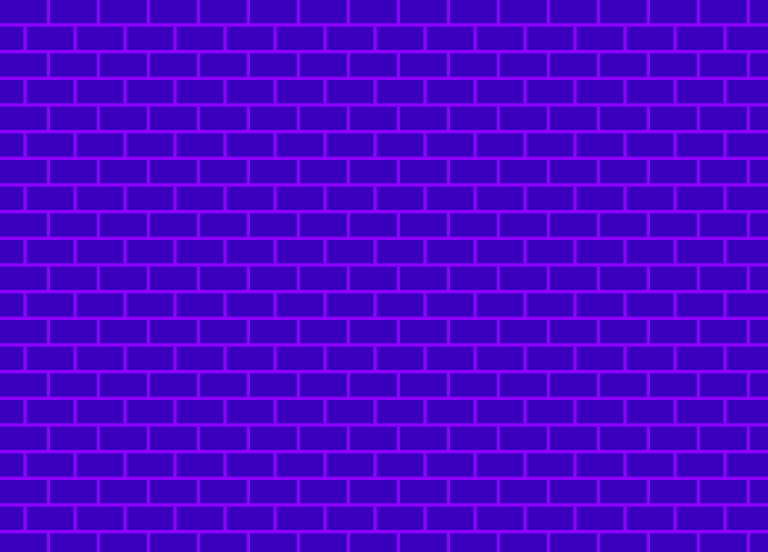
Give the GLSL for this pattern, as a WebGL 1 fragment shader.

```glsl
precision highp float;

uniform vec2 u_resolution;

const vec3 BRICK_COLOR = vec3(0.23, 0.0, 0.74);
const vec3 MORTAR_COLOR = vec3(0.56, 0.0, 1.0);

// Lengths are in mortar widths.
const float CANVAS_WIDTH = 230.4;
const vec2 BRICK_PITCH = vec2(15.0, 8.0);
const float MORTAR_WIDTH = 1.0;
const float ODD_ROW_SHIFT = 7.0;

// Coverage of a joint lying at the end of each period.
float jointCoverage(float position, float period, float pixelSize) {
    float center = period - 0.5 * MORTAR_WIDTH;
    float offset = mod(position - center + 0.5 * period, period) - 0.5 * period;
    return clamp((0.5 * MORTAR_WIDTH - abs(offset)) / pixelSize + 0.5, 0.0, 1.0);
}

void main() {
    // The courses are laid from the top left corner.
    float pixelSize = CANVAS_WIDTH / u_resolution.x;
    vec2 wall = vec2(gl_FragCoord.x, u_resolution.y - gl_FragCoord.y) * pixelSize;

    // Every second course is shifted sideways.
    float row = floor(wall.y / BRICK_PITCH.y);
    float shift = ODD_ROW_SHIFT * mod(row, 2.0);

    float bedJoint = jointCoverage(wall.y, BRICK_PITCH.y, pixelSize);
    float headJoint = jointCoverage(wall.x + shift, BRICK_PITCH.x, pixelSize);
    float mortar = max(bedJoint, headJoint);

    gl_FragColor = vec4(mix(BRICK_COLOR, MORTAR_COLOR, mortar), 1.0);
}
```
